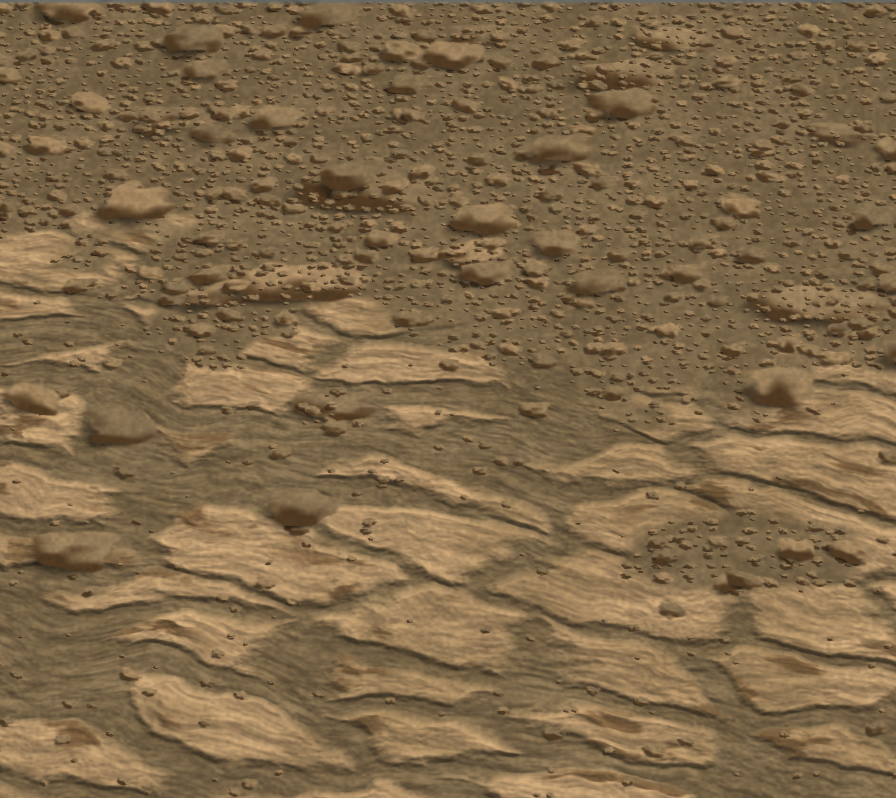
Reproduce this texture procedurally as a Shadertoy shader.

```glsl
// Dry rocky plain: cracked tan bedrock slabs below, brown gravel and rocks above.
// Slabs are warped, stretched Voronoi cells lit by height differences;
// stones are jittered grid blobs with a lit top, dark foot and cast shadow.

const vec3 SAND = vec3(0.445, 0.372, 0.262);
const vec3 SOIL = vec3(0.51, 0.43, 0.31);
const vec3 TAN = vec3(0.68, 0.555, 0.40);
const vec3 OCHRE = vec3(0.60, 0.49, 0.345);
const vec3 UMBER = vec3(0.27, 0.195, 0.115);
const vec3 HAZE = vec3(0.40, 0.42, 0.42);
const vec2 LIGHT = vec2(0.40, 0.92);

float hash(vec2 p) {
    vec3 q = fract(p.xyx * vec3(0.1031, 0.1030, 0.0973));
    q += dot(q, q.yzx + 33.33);
    return fract((q.x + q.y) * q.z);
}

vec2 hash2(vec2 p) {
    return vec2(hash(p), hash(p + 71.7));
}

float noise(vec2 p) {
    vec2 i = floor(p), f = fract(p);
    f = f * f * (3.0 - 2.0 * f);
    float low = mix(hash(i), hash(i + vec2(1, 0)), f.x);
    float high = mix(hash(i + vec2(0, 1)), hash(i + 1.0), f.x);
    return mix(low, high, f.y);
}

float fbm(vec2 p) {
    float sum = 0.0, amp = 0.533;
    for (int i = 0; i < 4; i++) {
        sum += amp * noise(p);
        p = mat2(1.6, 1.2, -1.2, 1.6) * p + 17.3;
        amp *= 0.5;
    }
    return sum;
}

// Distance to the nearest Voronoi border
float cellEdge(vec2 p) {
    vec2 cell = floor(p), nearest = vec2(8.0);
    for (int k = 0; k < 9; k++) {
        vec2 c = cell + vec2(k % 3 - 1, k / 3 - 1);
        vec2 r = c + 0.1 + 0.8 * hash2(c) - p;
        if (dot(r, r) < dot(nearest, nearest)) nearest = r;
    }
    float edge = 1.0;
    for (int k = 0; k < 25; k++) {
        vec2 c = cell + vec2(k % 5 - 2, k / 5 - 2);
        vec2 r = c + 0.1 + 0.8 * hash2(c) - p, gap = r - nearest;
        if (dot(gap, gap) > 1e-4) edge = min(edge, dot(0.5 * (r + nearest), normalize(gap)));
    }
    return edge;
}

// Share of loose gravel: the far field plus one patch at the right
float gravelAmount(vec2 g) {
    float ragged = 0.26 * (noise(g * vec2(5, 9)) - 0.5) + 0.14 * (noise(g * vec2(14, 26)) - 0.5);
    float field = smoothstep(-0.02, 0.04, g.y - 0.75 + 0.17 * g.x + ragged);
    float patchDist = length((g - vec2(0.97, 0.34)) / vec2(0.18, 0.06)) + 3.0 * ragged;
    return max(field, 1.0 - smoothstep(0.7, 1.1, patchDist));
}

// Axes along the strata, which fall gently to the right
vec2 strata(vec2 g) {
    vec2 warp = vec2(fbm(g * 5.0), fbm(g * 5.0 + 9.0)) - 0.5;
    return vec2(g.x - 0.15 * g.y, g.y + 0.17 * g.x) + warp * vec2(0.16, 0.07);
}

// x: slab coverage, y: surface roughness
vec2 bedrock(vec2 g) {
    vec2 q = strata(g);
    float edge = cellEdge(q / vec2(0.30, 0.095));
    float crack = 0.01 + 0.22 * smoothstep(0.45, 0.8, noise(g * vec2(3, 6) + 4.0));
    crack += 0.08 * (1.0 - smoothstep(0.1, 0.3, g.y));
    float ragged = 0.16 * (fbm(g * vec2(25, 45)) - 0.5);
    return vec2(smoothstep(crack, crack + 0.12, edge + ragged), fbm(q * vec2(22, 70)));
}

vec3 drawBedrock(vec3 ground, vec2 g) {
    vec2 here = bedrock(g), toward = bedrock(g + LIGHT * 0.004), q = strata(g);
    float relief = dot(here - toward, vec2(0.6, 0.65));
    vec3 slab = mix(OCHRE, TAN, smoothstep(0.25, 0.6, fbm(g * vec2(6, 12) + 3.0)));
    slab *= 0.90 + 0.2 * here.y;
    float pits = smoothstep(0.55, 0.70, fbm(q * vec2(14, 45) + 30.0));
    pits *= smoothstep(0.35, 0.65, noise(g * 7.0));
    slab = mix(slab, UMBER * 1.25, 0.65 * pits);
    return mix(ground, slab, here.x) * clamp(1.0 + 1.3 * relief, 0.55, 1.13);
}

vec3 drawStones(vec3 col, vec2 g, vec2 size, float density, float pale, float seed, float pixel) {
    vec2 p = g / size, cell = floor(p);
    for (int k = 0; k < 9; k++) {
        vec2 c = cell + vec2(k % 3 - 1, k / 3 - 1), id = c + seed;
        vec2 centre = c + 0.2 + 0.6 * hash2(id), rnd = hash2(id + 31.0);
        float radius = mix(0.16, 0.48, rnd.x * rnd.x);
        vec2 n = (p - centre) / radius;
        if (dot(n, n) > 6.0) continue;
        if (hash(id + 57.0) > density * mix(0.06, 1.0, gravelAmount(centre * size))) continue;
        n.y += n.x * (rnd.y - 0.4) * 0.6;
        float lumps = noise(n * 1.8 + rnd * 90.0) - 0.5;
        float dist = mix(length(n), max(abs(n.x), abs(n.y)), 0.4) + 0.6 * lumps;
        float shadow = 1.0 - smoothstep(0.55, 1.15, length(n + vec2(0.3, 0.45)) + 0.5 * lumps);
        col *= 1.0 - 0.48 * shadow;
        float lit = smoothstep(-0.85, 0.15, dot(n, LIGHT) + 1.2 * lumps);
        vec3 stone = mix(SOIL, mix(OCHRE, TAN, pale), hash(id + 83.0));
        stone *= 0.88 + 0.24 * fbm(n * 3.0 + rnd * 50.0);
        float soft = 1.2 * pixel / (size.y * radius) + 0.06;
        col = mix(col, mix(UMBER * 1.15, stone, lit), 1.0 - smoothstep(1.0 - soft, 1.0 + soft, dist));
    }
    return col;
}

void mainImage(out vec4 fragColor, in vec2 fragCoord) {
    vec2 p = fragCoord / iResolution.y;
    float pixel = 1.0 / iResolution.y;
    // Ground plane, compressed with distance
    vec2 g = vec2((p.x - 0.56) * (1.0 + 0.35 * p.y) + 0.56, p.y + 0.3 * p.y * p.y);

    // Sand, then slabs where no gravel lies
    vec3 sand = mix(SAND, SOIL, 0.7 * smoothstep(0.35, 0.7, fbm(g * vec2(9, 20))));
    sand *= 0.88 + 0.24 * fbm(g * vec2(70, 110));
    vec3 col = mix(drawBedrock(sand, g), sand, gravelAmount(g));

    // Stones from broad pale plates down to fine gravel
    col = drawStones(col, g, vec2(0.26, 0.10), 0.30, 0.9, 11.0, pixel);
    col = drawStones(col, g, vec2(0.020, 0.013), 0.75, 0.2, 23.0, pixel);
    col = drawStones(col, g, vec2(0.042, 0.026), 0.55, 0.4, 37.0, pixel);
    col = drawStones(col, g, vec2(0.11, 0.062), 0.40, 0.5, 53.0, pixel);

    // Fine grain and the thin hazy top rim
    col *= 0.94 + 0.12 * noise(p * 210.0);
    col = mix(col, HAZE, 0.8 * smoothstep(0.994, 0.999, p.y));
    fragColor = vec4(col, 1.0);
}
```
